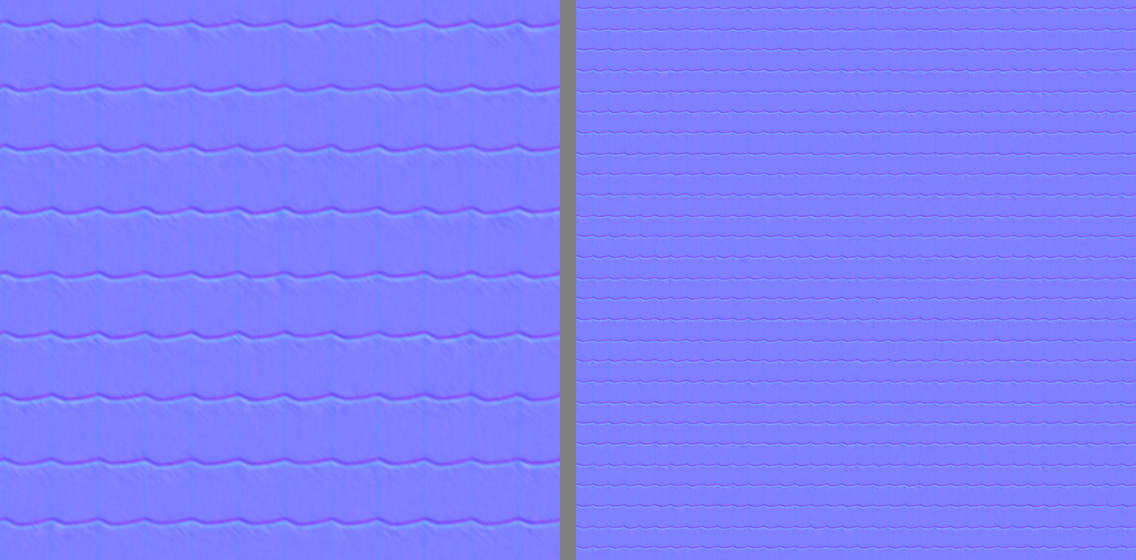
Left, the tile; right, the same tile 3 across and 3 down.
A Shadertoy shader for this texture map:

```glsl
// Tangent-space normal map of overlapping roof tiles: 12 columns by 9 rows.
// Each row ends in a scalloped lip; its cross-section slope is turned along the
// lip's direction, then faint column seams and wrapping grain are added.

const float COLS = 12.0;
const float ROWS = 9.0;
const float SEAM_X = 0.0078;        // first column seam
const float LIP_Y = 0.9625 - 8.0 / 9.0; // crest height of the lowest lip
const float SAG = 0.0092;           // depth of the scallop
const float SAG_VARIATION = 0.18;
const float ROW_SHIFT = 0.0028;     // uneven row spacing
const float LIP_WIDTH = 0.0025;
const float LIP_TILT = 0.33;
const float GLEAM_OFFSET = 0.0066;  // slope facing up, just under the lip
const float GLEAM_WIDTH = 0.0026;
const float GLEAM_TILT = 0.23;
const float HALO_WIDTH = 0.0045;
const float HALO_TILT = 0.018;
const float SEAM_WIDTH = 0.0027;
const float SEAM_TILT = 0.105;
const float STREAK_TILT = 0.038;
const float MOTTLE_TILT = 0.026;
const float RIPPLE_TILT = 0.15;
const float RIPPLE_REACH = 0.017;
const float TAU = 6.2831853;

float hash(vec2 p) {
    return fract(sin(dot(p, vec2(127.1, 311.7))) * 43758.5453);
}

// Signed value noise whose lattice wraps after `period` cells.
float noise(vec2 p, vec2 period) {
    vec2 i = floor(p), f = fract(p);
    f = f * f * (3.0 - 2.0 * f);
    vec2 a = mod(i, period), b = mod(i + 1.0, period);
    float low = mix(hash(a), hash(vec2(b.x, a.y)), f.x);
    float high = mix(hash(vec2(a.x, b.y)), hash(b), f.x);
    return 2.0 * mix(low, high, f.y) - 1.0;
}

float bell(float d, float width) {
    d /= width;
    return exp(-0.5 * d * d);
}

// Drop of the lip below its crest: a quick fall, then a slow rise.
float lipDrop(float x, float row) {
    float u = (x - SEAM_X) * COLS;
    float f = fract(u);
    float rise = max(f - 0.3, 0.0) / 0.7;
    float shape = smoothstep(-0.03, 0.33, f) * (1.0 - rise * rise);
    float vary = 2.0 * hash(vec2(mod(floor(u), COLS), row + 20.0)) - 1.0;
    return SAG * (1.0 + SAG_VARIATION * vary) * shape;
}

// Tilt of the overlapping lips, with diagonal ripples gathered around them.
vec2 lipTilt(vec2 p) {
    float nearest = floor((p.y - LIP_Y) * ROWS + 0.5);
    float row = mod(nearest, ROWS);
    float shift = ROW_SHIFT * (0.25 + cos(TAU * (row - 1.0) / 3.0));
    float crest = LIP_Y + nearest / ROWS - shift;

    float e = 0.004;
    float left = lipDrop(p.x - e, row), right = lipDrop(p.x + e, row);
    float drop = mix(lipDrop(p.x, row), 0.5 * (left + right), 0.4);
    vec2 across = vec2((right - left) / (2.0 * e), 1.0);
    float d = (p.y - crest + drop) / length(across);

    float wear = noise(vec2(p.x * 36.0, row * 5.0), vec2(36.0, 45.0));
    float tilt = -LIP_TILT * (1.0 + 0.12 * wear) * bell(d, LIP_WIDTH);
    tilt += GLEAM_TILT * (1.0 + 0.3 * wear) * bell(d + GLEAM_OFFSET, GLEAM_WIDTH);
    tilt += HALO_TILT * bell(d + 2.0 * GLEAM_OFFSET, HALO_WIDTH);
    tilt -= HALO_TILT * bell(d - GLEAM_OFFSET, HALO_WIDTH);

    float ripple = noise(vec2(160.0 * (p.x + p.y), 40.0 * (p.x - p.y)), vec2(160.0, 40.0));
    float patches = 0.55 + 0.45 * noise(p * 36.0, vec2(36.0));
    float reach = bell(d + 0.011, RIPPLE_REACH) * (1.0 - 0.6 * bell(d, LIP_WIDTH));
    return across * tilt + vec2(0.7) * RIPPLE_TILT * ripple * patches * reach;
}

// Narrow continuous grooves between columns, slightly uneven along their length.
vec2 seamTilt(vec2 p) {
    float u = (p.x - SEAM_X) * COLS;
    float d = (fract(u + 0.5) - 0.5) / COLS;
    float column = mod(floor(u + 0.5), COLS);
    float wear = 0.9 + 0.25 * noise(vec2(column * 3.0, p.y * 27.0), vec2(36.0, 27.0));
    return SEAM_TILT * wear * bell(d, SEAM_WIDTH) * vec2(-1.0, 0.3);
}

// Fine upright streaks with sparse mottling; cubing keeps most of the face flat.
vec2 grainTilt(vec2 p) {
    float streak = noise(p * vec2(240.0, 45.0), vec2(240.0, 45.0));
    float mottle = noise(p * vec2(200.0, 220.0) + 0.5, vec2(200.0, 220.0));
    mottle *= 0.4 + 0.6 * mottle * mottle;
    return vec2(STREAK_TILT * streak + 0.7 * MOTTLE_TILT * mottle, MOTTLE_TILT * mottle);
}

void mainImage(out vec4 fragColor, in vec2 fragCoord) {
    vec2 p = fragCoord / iResolution.xy;
    vec2 tilt = lipTilt(p) + seamTilt(p) + grainTilt(p);
    vec3 normal = vec3(tilt, sqrt(max(1.0 - dot(tilt, tilt), 0.0)));
    fragColor = vec4(0.5 + 0.5 * normal, 1.0);
}
```
